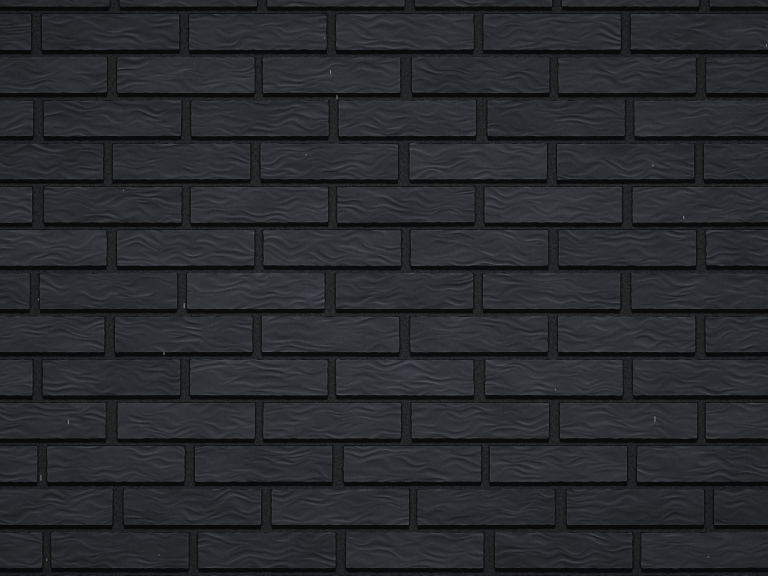
A Shadertoy shader for this texture:

```glsl
// Dark painted brick wall in running bond, with wrinkled faces and shadowed joints.

// Lengths are fractions of the canvas height.
#define PITCH vec2(0.256, 0.075)     // spacing of bricks and courses
#define FACE_SIZE vec2(0.2385, 0.0620)
#define WALL_START vec2(0.068, 0.0233) // first joint from the left, first course from the top
#define CORNER 0.0025
#define SHADOW_DROP 0.0075
#define WRINKLE_FREQ vec2(20.0, 76.0)
#define RELIEF 0.135
#define CHIP_CHANCE 0.035
#define FACE_COLOR vec3(0.178, 0.190, 0.208)
#define MORTAR_COLOR vec3(0.135, 0.141, 0.152)
#define SHADOW_COLOR vec3(0.038, 0.040, 0.043)
#define CHIP_COLOR vec3(0.55, 0.57, 0.58)

float hash(vec2 p) {
    vec3 v = fract(p.xyx * vec3(0.1031, 0.1030, 0.0973));
    v += dot(v, v.yzx + 33.33);
    return fract((v.x + v.y) * v.z);
}

vec2 gradient(vec2 cell) {
    float angle = 6.2832 * hash(cell);
    return vec2(cos(angle), sin(angle));
}

// Gradient noise, roughly -0.7 to 0.7
float noise(vec2 p) {
    vec2 i = floor(p), f = p - i;
    vec2 u = f * f * f * (f * (f * 6.0 - 15.0) + 10.0);
    vec2 e = vec2(1.0, 0.0);
    float low = mix(dot(gradient(i), f), dot(gradient(i + e), f - e), u.x);
    float high = mix(dot(gradient(i + e.yx), f - e.yx), dot(gradient(i + 1.0), f - 1.0), u.x);
    return mix(low, high, u.y);
}

float roundedBox(vec2 p, vec2 halfSize, float radius) {
    vec2 d = abs(p) - halfSize + radius;
    return length(max(d, 0.0)) + min(max(d.x, d.y), 0.0) - radius;
}

// Thin wavy crests running along the brick
float wrinkleHeight(vec2 p) {
    vec2 q = p * WRINKLE_FREQ;
    q.y += 1.1 * noise(p * vec2(24.0, 30.0) + 7.0);
    float n = noise(q) + 0.15 * noise(q * 2.3);
    return exp(-10.0 * n * n);
}

// Sparse chips in the paint: dots and short upright streaks
float chips(vec2 p, float px) {
    vec2 grid = p / 0.05, cell = floor(grid);
    if (hash(cell + 91.0) > CHIP_CHANCE) return 0.0;
    vec2 center = 0.25 + 0.5 * vec2(hash(cell + 13.0), hash(cell + 37.0));
    vec2 d = (grid - cell - center) * 0.05;
    float streak = 0.004 * pow(hash(cell + 53.0), 3.0);
    d.y -= clamp(d.y, -streak, streak);
    return 1.0 - smoothstep(0.0008 - px * 0.5, 0.0012 + px * 0.5, length(d));
}

void mainImage(out vec4 fragColor, in vec2 fragCoord) {
    float px = 1.0 / iResolution.y;
    vec2 p = fragCoord * px;

    // Running bond with slightly uneven courses
    float course = (1.0 - p.y - WALL_START.y) / PITCH.y;
    float row = floor(course);
    float drift = 0.0002 * (row - 4.0) * (row - 4.0) - 0.004 + 0.008 * (hash(vec2(row, 5.0)) - 0.5);
    float along = (p.x - WALL_START.x - drift) / PITCH.x - 0.5 * mod(row, 2.0);
    vec2 id = vec2(floor(along), row);
    float seed = hash(id + 20.0);

    // Position inside the brick, origin at the centre of its face
    vec2 q = vec2(along - id.x - 0.5, -(course - row)) * PITCH;
    q.y += 0.001 + 0.5 * FACE_SIZE.y;
    q.x += 0.004 * (hash(id + 60.0) - 0.5);
    q.y += 0.008 * (hash(id + 75.0) - 0.5) * q.x;
    vec2 rough = q + 0.0012 * vec2(noise(p * 110.0), noise(p * 90.0 + 40.0));
    float edge = roundedBox(rough, 0.5 * FACE_SIZE, CORNER);

    // Mortar, with grain and the shadow falling below each brick
    float grain = noise(p * 330.0) + 0.6 * noise(p * 170.0 + 9.0);
    vec3 color = MORTAR_COLOR * (1.0 + 0.38 * grain);
    color *= mix(0.45, 1.0, smoothstep(0.0, 0.0045, edge));
    float shadowEdge = roundedBox(rough + vec2(0.0, SHADOW_DROP), 0.5 * FACE_SIZE, CORNER);
    color = mix(SHADOW_COLOR, color, smoothstep(-0.0012, 0.0016, shadowEdge));

    // Face lit from above, with its own wrinkles and tone
    vec2 w = q + vec2(seed, hash(id + 33.0)) * 17.0;
    w.y += 0.12 * (hash(id + 48.0) - 0.5) * q.x;
    float slope = wrinkleHeight(w) - wrinkleHeight(w + vec2(0.0004, 0.002));
    float strength = RELIEF * (0.85 + 0.8 * noise(w * vec2(14.0, 28.0)));
    vec3 face = FACE_COLOR * (0.93 + 0.14 * seed + 0.16 * noise(p * vec2(12.0, 25.0)));
    face += strength * slope * (slope > 0.0 ? vec3(0.95, 1.0, 1.04) : vec3(0.75));
    face *= 1.0 + 0.09 * grain;
    float rim = smoothstep(-0.0035, -0.0010, edge);
    face += 0.045 * rim * (0.4 + noise(p * 45.0 + 3.0));
    color = mix(face, color, smoothstep(-0.6 * px, 0.6 * px, edge));
    color = mix(color, CHIP_COLOR, 0.8 * chips(p, px));

    // Light falling off toward the corners
    vec2 v = fragCoord / iResolution.xy - vec2(0.5, 0.53);
    color *= 1.06 - 0.55 * dot(v, v);
    fragColor = vec4(clamp(color, 0.0, 1.0), 1.0);
}
```
